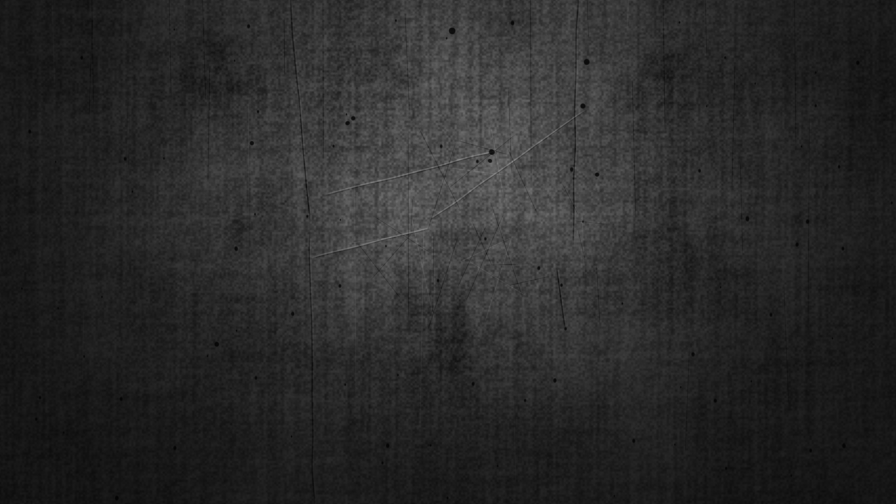
Write a WebGL 2 fragment shader that draws this texture.

```glsl
#version 300 es
precision highp float;
// Dark scratched concrete wall, lit by a soft glow above the centre.

uniform vec2 u_resolution;
out vec4 fragColor;

// Lengths are in canvas heights, origin at the lower left.
const vec2 GLOW_CENTER = vec2(0.905, 0.665);
const float GLOW_WIDTH = 0.56;
const float GLOW_ABOVE = 0.47;
const float GLOW_BELOW = 0.44;
const float SHADE_LEVEL = 0.078;
const float GLOW_LEVEL = 0.25;
const float MOTTLE = 0.42;
const float STREAKS = 0.24;
const float GRAIN = 0.40;
const float RELIEF = 0.55;
const float PIT_CELLS = 11.0;
const float PIT_CHANCE = 0.42;
const int VERTICAL_MARKS = 34;
const int HATCH_MARKS = 26;
const vec2 HATCH_CENTER = vec2(0.93, 0.56);

// Stains and large pits: x, y, radius.
const vec3 STAINS[9] = vec3[9](
    vec3(0.88, 0.39, 0.07), vec3(0.87, 0.29, 0.06), vec3(1.02, 0.30, 0.06),
    vec3(0.42, 0.85, 0.09), vec3(1.32, 0.85, 0.09), vec3(0.45, 0.54, 0.06),
    vec3(1.34, 0.53, 0.07), vec3(0.93, 0.55, 0.05), vec3(0.78, 0.85, 0.06));
const vec3 PITS[10] = vec3[10](
    vec3(0.898, 0.938, 0.0065), vec3(0.977, 0.699, 0.0055), vec3(0.972, 0.681, 0.004),
    vec3(0.701, 0.764, 0.004), vec3(0.690, 0.755, 0.004), vec3(1.164, 0.878, 0.0055),
    vec3(1.158, 0.790, 0.005), vec3(0.498, 0.717, 0.004), vec3(1.185, 0.652, 0.004),
    vec3(0.428, 0.317, 0.0045));
// Long scratches: start, end.
const vec4 BRIGHT_CUTS[3] = vec4[3](
    vec4(0.637, 0.611, 0.995, 0.704), vec4(0.845, 0.560, 1.169, 0.787),
    vec4(0.613, 0.486, 0.856, 0.549));
const vec4 DARK_CUTS[4] = vec4[4](
    vec4(0.575, 1.02, 0.613, 0.55), vec4(0.613, 0.55, 0.622, -0.02),
    vec4(1.145, 1.02, 1.137, 0.50), vec4(1.105, 0.47, 1.122, 0.35));

float hash(vec2 p) {
    vec3 q = fract(p.xyx * vec3(0.1031, 0.1030, 0.0973));
    q += dot(q, q.yzx + 33.33);
    return fract((q.x + q.y) * q.z);
}

float noise(vec2 p) {
    vec2 i = floor(p), f = fract(p);
    f = f * f * (3.0 - 2.0 * f);
    return mix(mix(hash(i), hash(i + vec2(1, 0)), f.x),
               mix(hash(i + vec2(0, 1)), hash(i + vec2(1, 1)), f.x), f.y);
}

float fbm(vec2 p) {
    float sum = 0.0, amp = 0.5;
    for (int i = 0; i < 5; i++) {
        sum += amp * noise(p);
        p = mat2(1.6, 1.2, -1.2, 1.6) * p + 7.3;
        amp *= 0.5;
    }
    return sum;
}

// Coverage of a thin line from ab.xy to ab.zw, fading at both ends.
float cut(vec2 p, vec4 ab, float width) {
    vec2 d = ab.zw - ab.xy, q = p - ab.xy;
    float t = clamp(dot(q, d) / dot(d, d), 0.0, 1.0);
    float soft = 0.8 / u_resolution.y;
    float line = 1.0 - smoothstep(width - soft, width + soft, length(q - d * t));
    return line * smoothstep(0.0, 0.08, t) * smoothstep(1.0, 0.92, t);
}

float disc(vec2 d, float r) {
    float soft = 0.9 / u_resolution.y;
    return 1.0 - smoothstep(r - soft, r + soft, length(d));
}

void main() {
    vec2 p = gl_FragCoord.xy / u_resolution.y;

    // Glow
    vec2 g = p - GLOW_CENTER;
    g /= vec2(GLOW_WIDTH, g.y > 0.0 ? GLOW_ABOVE : GLOW_BELOW);
    float light = SHADE_LEVEL + GLOW_LEVEL * exp(-dot(g, g));

    // Mottling, stains, streaks and grain
    float tone = 1.0 + MOTTLE * (fbm(p * 7.0 + 3.0) - 0.48);
    for (int i = 0; i < 9; i++) {
        vec2 d = (p - STAINS[i].xy) / STAINS[i].z;
        tone -= 0.32 * exp(-dot(d, d)) * smoothstep(0.2, 0.75, fbm(p * 34.0));
    }
    tone += STREAKS * (noise(p * vec2(150.0, 5.0)) - 0.5);
    tone += 0.6 * STREAKS * (noise(p * vec2(6.0, 130.0) + 40.0) - 0.5);
    tone += GRAIN * (noise(p * 240.0) - 0.5);
    tone += RELIEF * (fbm(p * 45.0) - fbm((p + vec2(-0.003, 0.004)) * 45.0));

    // Fine vertical marks and a tangle of short scratches
    for (int i = 0; i < VERTICAL_MARKS; i++) {
        float k = float(i);
        vec2 a = vec2(mix(0.1, 1.7, hash(vec2(k, 1.0))), hash(vec2(k, 2.0)));
        vec2 b = a + vec2(0.02 * (hash(vec2(k, 3.0)) - 0.5), 0.1 + 0.4 * hash(vec2(k, 4.0)));
        tone += (hash(vec2(k, 5.0)) > 0.72 ? 0.16 : -0.26) * cut(p, vec4(a, b), 0.0009);
    }
    for (int i = 0; i < HATCH_MARKS; i++) {
        float k = float(i) + 60.0, angle = 6.2832 * hash(vec2(k, 1.0));
        vec2 a = HATCH_CENTER + vec2(0.5, 0.3) * (vec2(hash(vec2(k, 2.0)), hash(vec2(k, 3.0))) - 0.5);
        vec2 reach = (0.03 + 0.09 * hash(vec2(k, 4.0))) * vec2(cos(angle), sin(angle));
        tone += (i % 4 == 0 ? 0.18 : -0.24) * cut(p, vec4(a - reach, a + reach), 0.0008);
    }

    // Long scratches, each with a shifted rim
    vec2 wobbled = p + 0.006 * (vec2(noise(p * 14.0), noise(p * 14.0 + 9.0)) - 0.5);
    vec2 rim = vec2(0.001, 0.003);
    for (int i = 0; i < 3; i++) {
        tone += 0.42 * cut(wobbled, BRIGHT_CUTS[i], 0.0013);
        tone -= 0.25 * cut(wobbled + rim, BRIGHT_CUTS[i], 0.0011);
    }
    for (int i = 0; i < 4; i++) {
        tone -= 0.42 * cut(wobbled, DARK_CUTS[i], 0.0013);
        tone += 0.14 * cut(wobbled - rim.yx, DARK_CUTS[i], 0.001);
    }

    // Pits: scattered by cell, then the large ones
    vec2 cell = floor(p * PIT_CELLS);
    vec2 spot = (cell + 0.1 + 0.8 * vec2(hash(cell + 11.0), hash(cell + 23.0))) / PIT_CELLS;
    float radius = mix(0.0012, 0.0036, pow(hash(cell + 37.0), 2.0));
    float hole = step(hash(cell + 51.0), PIT_CHANCE) * disc((p - spot) * vec2(1.0, 0.75), radius);
    for (int i = 0; i < 10; i++) {
        hole = max(hole, disc(wobbled - PITS[i].xy, PITS[i].z));
    }
    tone *= 1.0 - 0.8 * hole;

    fragColor = vec4(vec3(clamp(light * tone, 0.0, 1.0)), 1.0);
}
```
